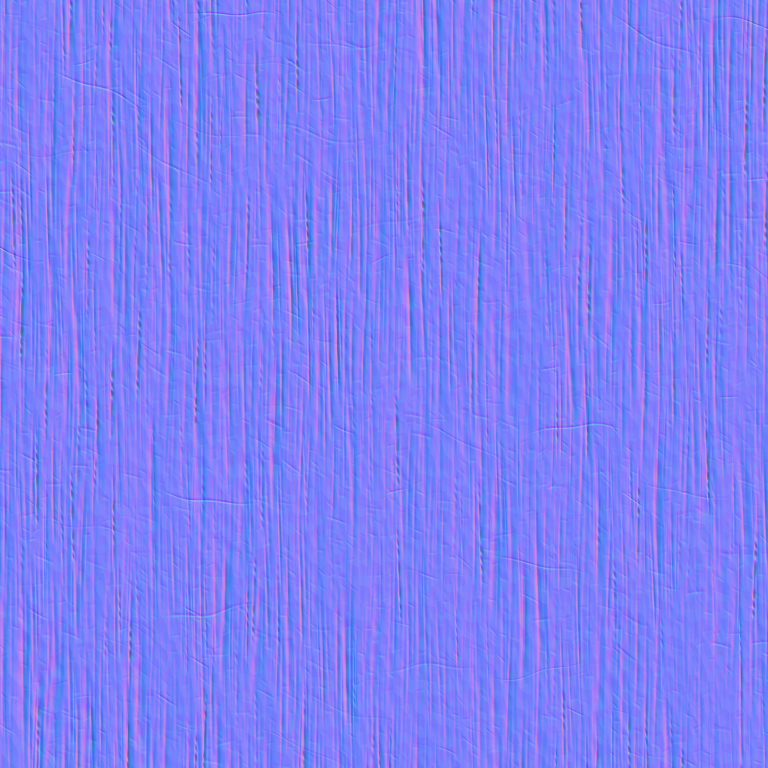
A WebGL 2 fragment shader for this texture map:

```glsl
#version 300 es
precision highp float;

uniform vec2 u_resolution;
out vec4 fragColor;

vec3 hash3(vec2 cell) {
    vec3 q = fract(cell.xyx * vec3(0.1031, 0.1030, 0.0973));
    q += dot(q, q.yxz + 33.33);
    return fract((q.xxy + q.yzz) * q.zyx);
}

// Tapered, slightly slanted grooves, one per cell of staggered columns.
// A higher rarity leaves fewer deep grooves.
float grooves(vec2 p, vec2 grid, float width, float rarity, float seed) {
    vec2 q = p * grid;
    float sum = 0.0;
    for (int i = -1; i <= 1; i++) {
        float column = floor(q.x) + float(i);
        float y = q.y + 7.0 * hash3(vec2(column, seed)).x;
        float along = fract(y);
        vec3 h = hash3(vec2(column + seed * 17.0, floor(y) + seed * 5.0));
        float centre = column + 0.5 + 0.5 * (h.x - 0.5) + 1.2 * (along - 0.5) * (h.y - 0.5);
        float d = (q.x - centre) / (width * mix(0.65, 1.35, fract(h.x * 7.3)));
        d *= d < 0.0 ? 1.4 : 0.85;
        float taper = smoothstep(0.0, 0.3, along) * smoothstep(1.0, 0.6, along);
        float ripple = 0.85 + 0.15 * sin(along * 38.0 + h.y * 40.0);
        sum += pow(h.z, rarity) * taper * ripple * exp(-d * d);
    }
    return sum;
}

// Distance to the nearest scattered point
float cellular(vec2 p) {
    float nearest = 2.0;
    for (int j = -1; j <= 1; j++) {
        for (int i = -1; i <= 1; i++) {
            vec2 cell = floor(p) + vec2(i, j);
            nearest = min(nearest, distance(p, cell + hash3(cell).xy));
        }
    }
    return nearest;
}

// Thin deep pores, broken up along their length
float pores(vec2 p) {
    float speckle = 0.72 + 0.28 * sin(p.y * 330.0 + 3.0 * sin(p.y * 71.0 + p.x * 190.0));
    return speckle * grooves(p, vec2(92.0, 6.0), 0.15, 4.5, 3.0);
}

float surfaceHeight(vec2 p) {
    // Vertical fibres, from broad to fine
    vec2 grain = p + vec2(0.0015 * sin(p.y * 15.0 + p.x * 40.0), 0.0);
    float fibres = 0.0033 * grooves(grain, vec2(52.0, 4.0), 0.27, 1.2, 1.0)
                 + 0.0022 * grooves(grain, vec2(108.0, 5.0), 0.24, 1.5, 2.0)
                 + 0.0013 * grooves(grain, vec2(165.0, 6.0), 0.27, 1.3, 4.0);
    float strength = 0.95 + 0.20 * sin(p.x * 17.0 + 2.0 * sin(p.y * 5.0))
                   + 0.12 * sin(p.y * 9.0 + p.x * 6.0);

    // A few faint cracks, nicks and small chips across the grain
    float bend = 0.006 * sin(p.x * 31.0) + 0.002 * sin(p.x * 83.0 + p.y * 20.0);
    vec2 across = vec2(p.y + 0.2 * p.x + bend, p.x);
    float cracks = 0.0008 * grooves(across, vec2(14.0, 7.0), 0.022, 7.0, 6.0)
                 + 0.0006 * grooves(across, vec2(40.0, 30.0), 0.07, 6.0, 8.0)
                 + 0.0004 * grooves(across, vec2(66.0, 75.0), 0.14, 2.5, 9.0);

    float bumps = 0.0009 * cellular(p * vec2(95.0, 42.0));
    return bumps - strength * fibres - 0.0034 * pores(p) - cracks;
}

void main() {
    vec2 p = gl_FragCoord.xy / u_resolution;
    vec2 e = vec2(0.0008, 0.0);

    // Slope by central differences, with a broad drifting lean
    vec2 slope = vec2(surfaceHeight(p + e.xy) - surfaceHeight(p - e.xy),
                      surfaceHeight(p + e.yx) - surfaceHeight(p - e.yx)) / (2.0 * e.x);
    slope.x += 0.01 + 0.03 * sin(p.x * 57.0 + 2.0 * sin(p.y * 6.0))
             + 0.03 * sin(p.x * 133.0 + 3.0 * sin(p.y * 4.0 + p.x * 9.0));
    vec3 normal = normalize(vec3(-slope, 1.0));
    vec3 colour = 0.5 + 0.5 * normal;
    colour.b -= 0.01;

    // Shaded floors of the deepest pores
    float shade = smoothstep(0.3, 0.85, pores(p));
    colour = mix(colour, vec3(0.32, 0.46, 0.58), 0.7 * shade);
    fragColor = vec4(colour, 1.0);
}
```
